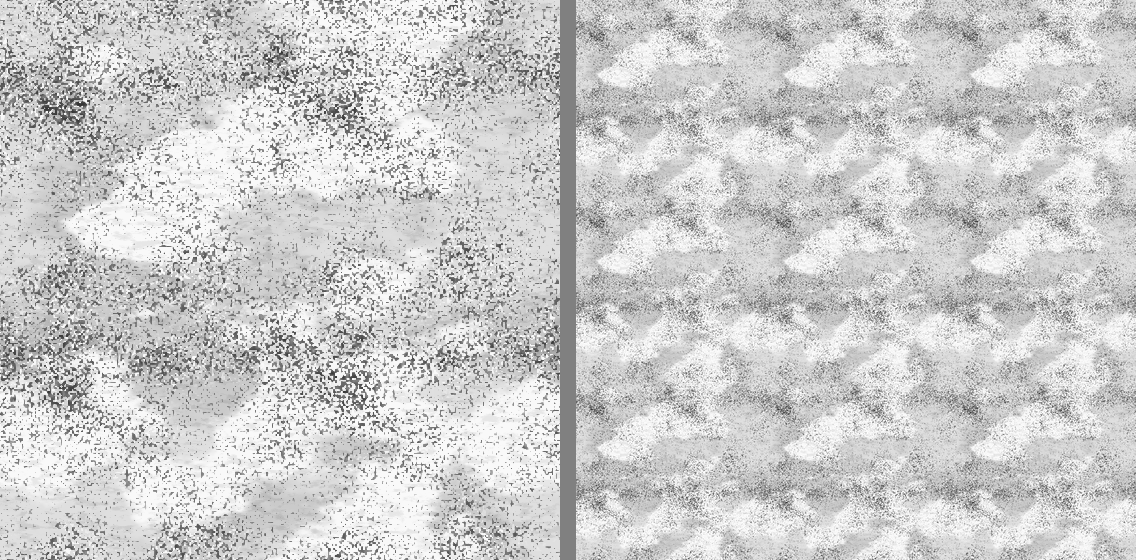
Left, the tile; right, the same tile 3 across and 3 down.
Reproduce this texture procedurally as a WebGL 1 fragment shader.

```glsl
precision highp float;
uniform vec2 u_resolution;

const float TAU = 6.2831853;

// Tones
const float PAPER = 0.975;
const float CLOUD_LIGHT = 0.875;
const float CLOUD_DARK = 0.79;
const float INK = 0.16;

// Clouds: whole repeats per tile, wider than tall
const vec2 CLOUD_REPEATS = vec2(3.0, 5.0);
const float CLOUD_LEVEL = 0.52;
const float CLOUD_EDGE = 0.035;
const float HAZE_DEPTH = 0.16;
const vec2 STREAK_REPEATS = vec2(48.0, 120.0);
const float STREAK_DEPTH = 0.07;

// Stipple: its density repeats twice across the tile
const float DENSITY_TILES = 2.0;
const vec2 DENSITY_REPEATS = vec2(4.0, 5.0);
const float DENSITY_CONTRAST = 1.9;
const float DENSITY_BASE = 0.36;
const float BAND_HEIGHT = 0.70;
const float BAND_STRENGTH = 0.34;
const vec2 GRAIN_REPEATS = vec2(300.0);
const float GRAIN_SPARSE = 0.93;
const float GRAIN_DENSE = 0.49;
const float GRAIN_EDGE = 0.09;

float hash(vec2 cell, float seed) {
  vec3 p = fract(vec3(cell.xyx) * vec3(0.1031, 0.1030, 0.0973) + seed * 0.137);
  p += dot(p, p.yzx + 33.33);
  return fract((p.x + p.y) * p.z);
}

// Value noise that wraps after a whole number of cells
float wrapNoise(vec2 p, vec2 period, float seed) {
  vec2 cell = floor(p);
  vec2 f = p - cell;
  f = f * f * (3.0 - 2.0 * f);
  vec2 a = mod(cell, period);
  vec2 b = mod(cell + 1.0, period);
  return mix(mix(hash(a, seed), hash(vec2(b.x, a.y), seed), f.x),
             mix(hash(vec2(a.x, b.y), seed), hash(b, seed), f.x), f.y);
}

float fbm(vec2 uv, vec2 period, float seed) {
  float sum = 0.0;
  float total = 0.0;
  float amplitude = 0.5;
  for (int i = 0; i < 7; i++) {
    sum += amplitude * wrapNoise(uv * period, period, seed + float(i));
    total += amplitude;
    amplitude *= 0.56;
    period *= 2.0;
  }
  return sum / total;
}

// Periodic bump of height 1 around a centre
float bump(float y, float centre, float sharpness) {
  return pow(0.5 + 0.5 * cos(TAU * (y - centre)), sharpness);
}

// Share of ink: dark horizontal bands broken up by patches
float stippleDensity(vec2 uv) {
  vec2 p = uv * DENSITY_TILES;
  float patches = (fbm(p, DENSITY_REPEATS, 11.0) - 0.5) * DENSITY_CONTRAST;
  float bands = bump(p.y, BAND_HEIGHT, 7.0)
              + 0.55 * bump(p.y, BAND_HEIGHT - 0.24, 3.0)
              - 0.45 * bump(p.y, BAND_HEIGHT - 0.50, 8.0);
  return clamp(DENSITY_BASE + BAND_STRENGTH * bands + patches, 0.0, 1.0);
}

// Ragged pale clouds on paper, with faint worn streaks
float background(vec2 uv, float density) {
  float cloud = fbm(uv, CLOUD_REPEATS, 31.0);
  float cover = smoothstep(CLOUD_LEVEL - CLOUD_EDGE, CLOUD_LEVEL + CLOUD_EDGE, cloud);
  float shade = smoothstep(0.35, 0.65, fbm(uv, CLOUD_REPEATS * 2.0, 47.0));
  float tone = mix(PAPER, mix(CLOUD_LIGHT, CLOUD_DARK, shade), cover);
  float streak = fbm(uv, STREAK_REPEATS, 59.0);
  tone -= STREAK_DEPTH * smoothstep(0.48, 0.72, streak);
  return tone - HAZE_DEPTH * smoothstep(0.55, 1.0, density) * shade;
}

// Opacity of the fine ink grains
float stipple(vec2 uv, float density) {
  vec2 p = uv * GRAIN_REPEATS;
  float grain = wrapNoise(p, GRAIN_REPEATS, 71.0);
  float level = mix(GRAIN_SPARSE, GRAIN_DENSE, density);
  float shape = smoothstep(level - GRAIN_EDGE, level + GRAIN_EDGE, grain);
  float strength = mix(0.5, 1.0, wrapNoise(p * 0.5, GRAIN_REPEATS * 0.5, 83.0));
  return shape * strength * mix(0.55, 0.95, density);
}

// Bare paper flecks showing through the dense stipple
float flecks(vec2 uv, float density) {
  float fleck = wrapNoise(uv * GRAIN_REPEATS, GRAIN_REPEATS, 97.0);
  return smoothstep(0.62, 0.80, fleck) * smoothstep(0.25, 0.65, density);
}

void main() {
  vec2 uv = gl_FragCoord.xy / u_resolution;
  float density = stippleDensity(uv);
  float tone = background(uv, density);
  tone = mix(tone, PAPER, flecks(uv, density));
  tone = mix(tone, INK, stipple(uv, density));
  gl_FragColor = vec4(vec3(clamp(tone, 0.0, 1.0)), 1.0);
}
```
